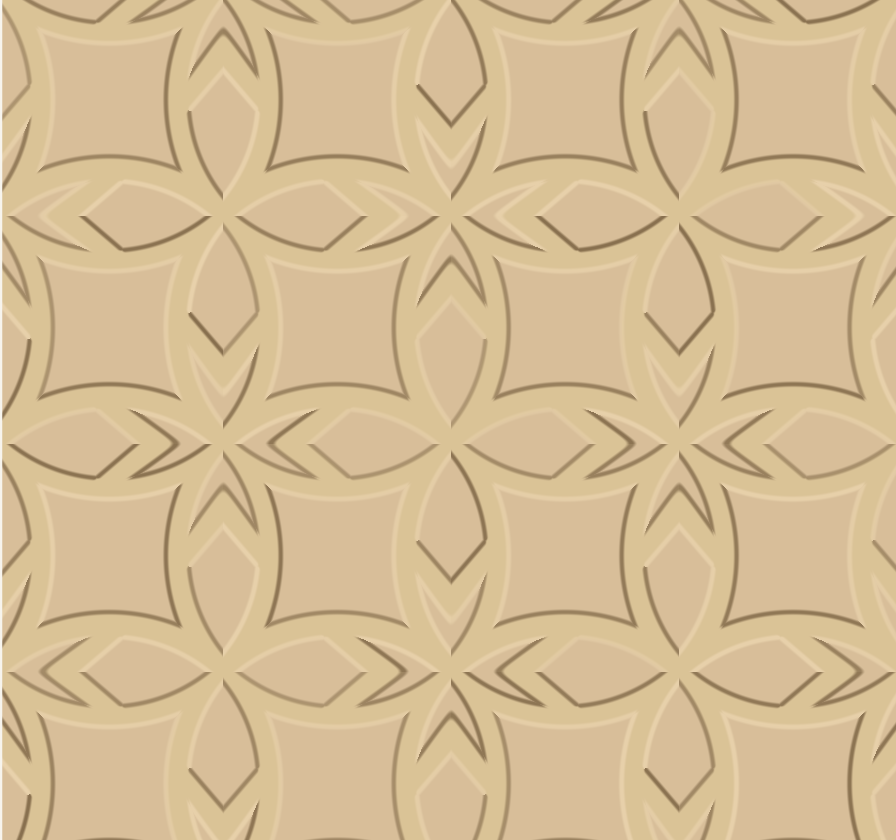
This pattern is drawn by a Shadertoy shader. Its source:

```glsl
const float TILES_DOWN = 3.686;
const vec2 GRID_OFFSET = vec2(0.98, 0.748);

const vec3 BAND_COLOR   = vec3(0.855, 0.763, 0.590);
const vec3 PANEL_COLOR  = vec3(0.846, 0.746, 0.601);
const vec3 LIGHT_COLOR  = vec3(0.910, 0.820, 0.670);
const vec3 DARK_COLOR   = vec3(0.530, 0.435, 0.305);
const vec3 MARGIN_COLOR = vec3(0.970, 0.955, 0.930);

const float LIGHT_HALF_WIDTH = 0.0105;
const float DARK_HALF_WIDTH  = 0.0095;
const float LINE_SOFTNESS    = 0.0070;
const float MARGIN_WIDTH     = 0.0026;

const float LENS_LENGTH = 0.435;    // half extents of a leaf outline
const float LENS_WIDTH  = 0.153;
const float PETAL_TIP   = 0.120;    // measured from the leaf centre
const float PETAL_SLOPE = 1.17;
const float NOTCH_TIP   = 0.310;
const float NOTCH_SLOPE = 1.40;
const float NOTCH_ROUND = 0.014;
const float LEAF_SHIFT  = 0.009;    // leaves sit slightly off the grid lines
const float PANEL_CORNER = 0.307;   // half extents of a concave panel
const float PANEL_WAIST  = 0.248;

// Signed distance, distance of the neighbouring edge,
// light (+1) or dark (-1) tone, and line strength
struct Relief {
    float dist;
    float neighbour;
    float tone;
    float strength;
};

float hash(vec2 p) {
    vec3 q = fract(vec3(p.xyx) * 0.1031);
    q += dot(q, q.yzx + 33.33);
    return fract((q.x + q.y) * q.z);
}

float parity(vec2 id) {
    return mod(id.x + id.y, 2.0);
}

// Radius of the arc with the given half chord and rise
float arcRadius(float chord, float rise) {
    return (chord * chord + rise * rise) / (2.0 * rise);
}

// Concave square; the shaded side alternates like a checkerboard
Relief panel(vec2 p, vec2 cell) {
    float radius = arcRadius(PANEL_CORNER, PANEL_CORNER - PANEL_WAIST);
    float reach = PANEL_WAIST + radius;
    vec2 a = abs(p);
    float sideEdge = radius - length(a - vec2(reach, 0.0));
    float flatEdge = radius - length(a - vec2(0.0, reach));
    bool onSide = sideEdge > flatEdge;
    float tone = onSide ? sign(p.x) * (1.0 - 2.0 * parity(cell)) : sign(p.y);
    vec2 edgeId = cell * 2.0 + (onSide ? vec2(sign(p.x), 0.0) : vec2(0.0, sign(p.y)));
    float strength = mix(0.55, 0.95, hash(edgeId + 71.0));
    return Relief(max(sideEdge, flatEdge), min(sideEdge, flatEdge), tone, strength);
}

// Leaf on a grid edge, split into a petal and a barbed chevron
Relief leaf(vec2 p, vec2 centre, vec2 axis) {
    bool vertical = abs(axis.y) > 0.5;
    p.y += vertical ? -LEAF_SHIFT : LEAF_SHIFT;
    vec2 perp = vec2(-axis.y, axis.x);
    float u = dot(p, axis);
    float v = dot(p, perp);
    vec2 outward = perp * sign(v);

    float radius = arcRadius(LENS_LENGTH, LENS_WIDTH);
    float arc = length(vec2(u, abs(v) + radius - LENS_WIDTH)) - radius;
    float tip = (u + PETAL_SLOPE * abs(v) - PETAL_TIP) / length(vec2(1.0, PETAL_SLOPE));
    float roundV = sqrt(v * v + NOTCH_ROUND * NOTCH_ROUND);
    float notch = (NOTCH_TIP - u - NOTCH_SLOPE * roundV) / length(vec2(1.0, NOTCH_SLOPE));

    bool isPetal = tip < notch;
    float cut = min(tip, notch);
    float tone;
    if (arc > cut) {
        bool darkLeft = isPetal && axis.y > 0.0 && mod(centre.x, 2.0) < 0.5;
        tone = vertical ? (darkLeft ? outward.x : -outward.x) : outward.y;
    } else if (isPetal) {
        tone = vertical ? axis.y : outward.y;
    } else {
        bool brightRow = mod(centre.y, 3.0) > 1.5;
        tone = vertical ? -axis.y : (brightRow ? 1.0 : -1.0);
    }
    vec2 lineId = centre * 2.0 + 40.0 + outward * 5.0 + (isPetal ? 0.0 : 23.0);
    float strength = mix(isPetal ? 0.5 : 0.65, 1.0, hash(lineId));
    return Relief(max(arc, cut), min(arc, cut), tone, strength);
}

// Fill a shape, then draw its lit or shaded rim with tapered ends
vec3 emboss(vec3 base, Relief r, float pixel) {
    float fill = smoothstep(pixel, -pixel, r.dist);
    bool lit = r.tone > 0.0;
    float halfWidth = lit ? LIGHT_HALF_WIDTH : DARK_HALF_WIDTH;
    float soft = max(LINE_SOFTNESS, pixel * 0.7);
    float rim = 1.0 - smoothstep(halfWidth - soft, halfWidth + soft, abs(r.dist));
    rim *= 1.0 - smoothstep(-0.004, 0.008, r.neighbour);
    vec3 color = mix(base, PANEL_COLOR, fill);
    return mix(color, lit ? LIGHT_COLOR : DARK_COLOR, rim * r.strength);
}

void mainImage(out vec4 fragColor, in vec2 fragCoord) {
    float pixel = TILES_DOWN / iResolution.y;
    vec2 q = fragCoord * pixel - GRID_OFFSET;
    vec2 cell = floor(q);
    vec2 local = q - cell - 0.5;

    // Nearest grid edge, with its axis running from flower to star node
    bool horizontal = abs(local.y) > abs(local.x);
    vec2 axis = horizontal ? vec2(1.0, 0.0) : vec2(0.0, 1.0);
    vec2 toEdge = horizontal ? vec2(0.0, local.y) : vec2(local.x, 0.0);
    vec2 centre = cell + 0.5 + 0.5 * sign(toEdge);
    if (parity(floor(centre - 0.5 * axis + 0.5)) > 0.5) axis = -axis;

    vec3 color = emboss(BAND_COLOR, panel(local, cell), pixel);
    color = emboss(color, leaf(q - centre, centre, axis), pixel);

    // Pale margin along the left side
    float x = fragCoord.x / iResolution.x;
    float aa = 0.5 / iResolution.x;
    color = mix(MARGIN_COLOR, color, smoothstep(MARGIN_WIDTH - aa, MARGIN_WIDTH + aa, x));
    fragColor = vec4(color, 1.0);
}
```
